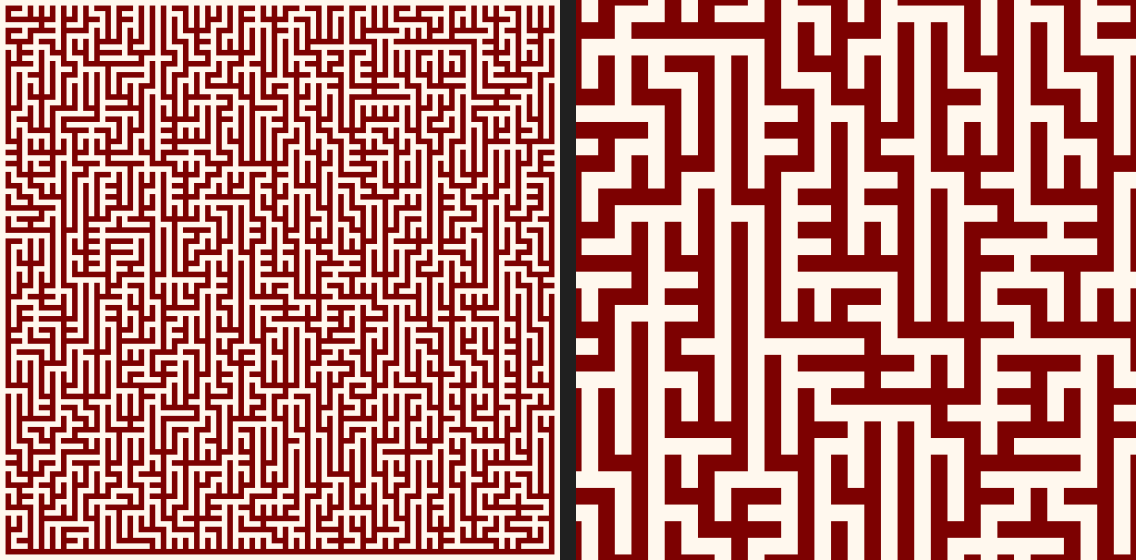
Left: the whole. Right: its middle third, enlarged.
A Shadertoy shader for this pattern:

```glsl
// Draws a sidewinder maze: dark red corridors between cream walls, with mostly vertical passages.

const int   NODES       = 50;              // junctions per side of the maze
const int   CELLS       = 2 * NODES + 1;   // corridor and wall cells per side
const float RUN_CHANCE  = 0.36;            // chance that a corridor goes on to the right
const int   RUN_SEED    = 11;
const int   DESCENT_SEED = 47;
const vec3  CORRIDOR    = vec3(0.49, 0.002, 0.002);
const vec3  WALL        = vec3(1.0, 0.972, 0.932);

// Integer hash of a junction, from 0 to 1
float hash(ivec2 p, int seed) {
    uint h = uint(p.x) * 7919u + uint(p.y) * 104729u + uint(seed) * 6151u;
    h = h * 747796405u + 289133u;
    h = ((h >> ((h >> 28u) + 4u)) ^ h) * 277803737u;
    h = (h >> 22u) ^ h;
    return float(h >> 8u) / 16777216.0;
}

// Is the junction joined to its right neighbour? The bottom row is one long run.
bool joinsRight(ivec2 node) {
    if (node.x < 0 || node.x >= NODES - 1) return false;
    return node.y == 0 || hash(node, RUN_SEED) < RUN_CHANCE;
}

// Each horizontal run descends from exactly one of its junctions
bool joinsDown(ivec2 node) {
    if (node.y == 0) return false;
    int first = node.x;
    int last = node.x;
    for (int i = 0; i < NODES && joinsRight(ivec2(first - 1, node.y)); i++) first--;
    for (int i = 0; i < NODES && joinsRight(ivec2(last, node.y)); i++) last++;
    float pick = hash(ivec2(first, node.y), DESCENT_SEED);
    return node.x == first + int(pick * float(last - first + 1));
}

// 1 in a corridor cell, 0 in a wall cell; odd cells hold the junctions
float corridor(ivec2 cell) {
    if (min(cell.x, cell.y) < 1 || max(cell.x, cell.y) > CELLS - 2) return 0.0;
    bool oddX = cell.x % 2 == 1;
    bool oddY = cell.y % 2 == 1;
    bool isOpen = oddX && oddY;
    if (!oddX && oddY) isOpen = joinsRight(ivec2(cell.x / 2 - 1, cell.y / 2));
    if (oddX && !oddY) isOpen = joinsDown(cell / 2);
    return isOpen ? 1.0 : 0.0;
}

void mainImage(out vec4 fragColor, in vec2 fragCoord) {
    vec2 pos = fragCoord / iResolution.xy * float(CELLS);
    vec2 footprint = float(CELLS) / iResolution.xy;

    // Area coverage of the cells under the pixel footprint
    vec2 low = floor(pos - 0.5 * footprint);
    vec2 high = floor(pos + 0.5 * footprint);
    vec2 share = clamp((pos + 0.5 * footprint - high) / footprint, 0.0, 1.0);
    ivec2 a = ivec2(low);
    ivec2 b = ivec2(high);
    float lower = mix(corridor(a), corridor(ivec2(b.x, a.y)), share.x);
    float upper = mix(corridor(ivec2(a.x, b.y)), corridor(b), share.x);
    float coverage = mix(lower, upper, share.y);

    fragColor = vec4(mix(WALL, CORRIDOR, coverage), 1.0);
}
```
